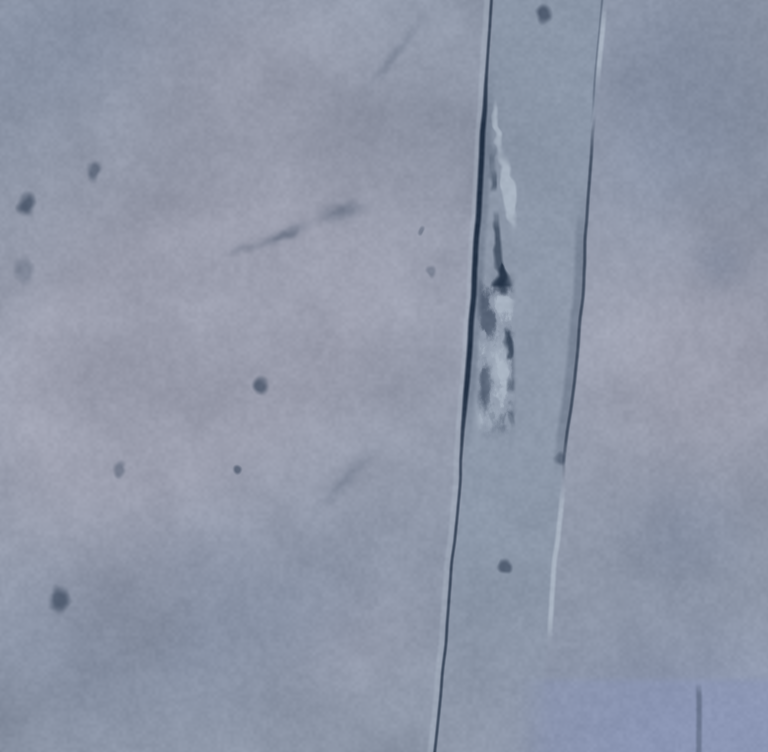
Write a Shadertoy shader that draws this texture.

```glsl
// Weathered blue-grey concrete slab with two long cracks, a chipped seam and scattered pits.

const vec3 COOL = vec3(.525, .57, .64);
const vec3 WARM = vec3(.607, .62, .683);
const vec3 SHADE = vec3(.475, .52, .608);
const vec3 BLUE = vec3(.545, .59, .725);
const vec3 STRIP = vec3(.535, .588, .658);
const vec3 PIT = vec3(.27, .32, .4);
const vec3 DEEP = vec3(.11, .17, .25);
const vec3 CHALK = vec3(.69, .735, .79);
const float MOTTLE = .1;
const float GRAIN = .022;

// Pits: centre x, centre y, radius, darkness
const vec4 PITS[12] = vec4[12](
  vec4(.723, .981, .012, .85), vec4(.125, .773, .013, .6),
  vec4(.035, .727, .015, .8), vec4(.033, .641, .018, .28),
  vec4(.347, .488, .013, .75), vec4(.16, .375, .011, .45),
  vec4(.316, .374, .007, .7), vec4(.078, .203, .017, .8),
  vec4(.672, .247, .01, .8), vec4(.574, .64, .008, .35),
  vec4(.745, .388, .009, .6), vec4(.56, .693, .006, .4));

float hash(vec2 p) {
  vec3 q = fract(p.xyx * .1031);
  q += dot(q, q.yzx + 33.33);
  return fract((q.x + q.y) * q.z);
}

float noise(vec2 p) {
  vec2 i = floor(p), f = fract(p);
  f = f * f * (3. - 2. * f);
  return mix(mix(hash(i), hash(i + vec2(1, 0)), f.x),
             mix(hash(i + vec2(0, 1)), hash(i + vec2(1, 1)), f.x), f.y);
}

float fbm(vec2 p) {
  float sum = 0., amp = .5;
  for (int i = 0; i < 5; i++) {
    sum += amp * noise(p);
    p = mat2(1.6, 1.2, -1.2, 1.6) * p + 7.3;
    amp *= .5;
  }
  return sum;
}

// Soft elliptical spot, turned by an angle
float blob(vec2 p, float x, float y, float rx, float ry, float angle) {
  float c = cos(angle), s = sin(angle);
  vec2 q = mat2(c, -s, s, c) * (p - vec2(x, y)) / vec2(rx, ry);
  return exp(-dot(q, q));
}

float stroke(float d, float width) {
  float aa = .7 / iResolution.y;
  return 1. - smoothstep(width * .4 - aa, width + aa, abs(d));
}

float band(float v, float lo, float hi, float soft) {
  return smoothstep(lo - soft, lo + soft, v) * (1. - smoothstep(hi - soft, hi + soft, v));
}

// Broad tints and cloudy stains
vec3 slab(vec2 p) {
  float warm = .25 + .85 * blob(p, .34, .6, .36, .26, .3)
    + .5 * blob(p, .13, .42, .22, .22, 0.)
    + .8 * blob(p, .95, .52, .2, .2, 0.)
    + .35 * blob(p, .32, .93, .16, .12, 0.)
    + .35 * blob(p, .48, .15, .1, .07, .5);
  float shade = .55 * blob(p, .91, .87, .14, .17, 0.)
    + .45 * blob(p, .91, .28, .09, .08, .3)
    + .45 * blob(p, .23, .16, .3, .13, .2)
    + .35 * blob(p, .06, .93, .24, .1, .4)
    + .45 * blob(p, .96, .65, .03, .03, 0.);
  float cloud = fbm(p * 6.);
  vec3 col = mix(COOL, WARM, min(warm, 1.));
  col = mix(col, SHADE, min(shade * (.3 + 1.4 * cloud), 1.));
  col += MOTTLE * (cloud - .48) + .06 * (fbm(p * 19. + 4.) - .48);
  float corner = smoothstep(.68, .74, p.x) * (1. - smoothstep(.088, .104, p.y));
  float haze = smoothstep(.55, .95, p.x) * (1. - smoothstep(0., .25, p.y));
  return mix(col, BLUE, min(.4 * corner + .45 * haze, .8));
}

void mainImage(out vec4 fragColor, in vec2 fragCoord) {
  vec2 p = fragCoord / iResolution.y;
  float y = p.y, wobble = noise(vec2(y * 28., 2)) - .5;
  float mainD = p.x - (.577 + .076 * y + .009 * sin(3.1416 * y) * (1. - .6 * y) + .003 * wobble);
  float sideD = p.x - (.716 + .088 * y + .004 * band(y, .43, .68, .05) + .004 * wobble);
  vec3 col = slab(p);

  // Smoother strip between the cracks
  float strip = smoothstep(0., .006, mainD) * (1. - smoothstep(-.006, .002, sideD));
  col = mix(col, STRIP + .06 * (fbm(p * 14.) - .5), .65 * strip * smoothstep(0., .3, y));

  // Pits with ragged outlines
  vec2 ragged = p + .006 * (vec2(noise(p * 90.), noise(p * 90. + 31.)) - .5);
  for (int i = 0; i < 12; i++) {
    float d = length((ragged - PITS[i].xy) * vec2(1.1, .9)) / PITS[i].z;
    col = mix(col, PIT, PITS[i].w * (1. - smoothstep(.35, 1.15, d)));
  }

  // Slanted smears and scratches
  float smear = .5 * blob(ragged, .379, .688, .026, .007, .35)
    + .45 * blob(ragged, .455, .718, .026, .011, .25)
    + .22 * blob(ragged, .326, .67, .02, .006, .3)
    + .25 * blob(ragged, .525, .927, .045, .007, .9)
    + .22 * blob(ragged, .459, .362, .045, .009, .85);
  col = mix(col, PIT, smear);

  // Crumbled seam: rubble, slit, flake and wedge
  float rubble = .75 * band(p.x, .637, .682, .006) * band(y, .43, .625, .018) * step(0., mainD);
  float crumbs = fbm(p * vec2(48, 32) + 9.);
  col = mix(col, PIT, rubble * smoothstep(.48, .68, crumbs));
  col = mix(col, CHALK, rubble * (1. - smoothstep(.32, .46, crumbs)));
  col = mix(col, CHALK, .6 * blob(ragged, .662, .515, .013, .035, 0.)
    + .5 * blob(ragged, .653, .448, .018, .016, .4));
  float slitD = ragged.x - .668 - .013 * sin((.62 - y) * 9.);
  float gaps = smoothstep(.25, .6, noise(vec2(y * 45., 5)));
  col = mix(col, DEEP, .6 * gaps * stroke(slitD, .006) * band(y, .43, .79, .03));
  float flake = blob(ragged, .676, .745, .009, .046, .12)
    + .6 * blob(ragged, .66, .835, .006, .04, .1);
  col = mix(col, CHALK, .8 * smoothstep(.25, .6, flake));
  float wedge = stroke(ragged.x - .667, .5 * clamp(.652 - y, 0., .032));
  col = mix(col, DEEP, .75 * wedge * band(y, .619, .65, .003));

  // Main crack with its pale lip
  float open = band(y, .44, .87, .06);
  col = mix(col, CHALK, .35 * stroke(mainD + .006, .005));
  col = mix(col, PIT, .25 * open * stroke(mainD - .005, .01));
  col = mix(col, DEEP, mix(.72, .95, open) * stroke(mainD, mix(.0026, .005, open)));

  // Side crack: dark in the middle, chalky at both ends
  float chalky = band(y, .16, .34, .02) + band(y, .9, .98, .02);
  col = mix(col, PIT, .3 * stroke(sideD + .006, .01) * band(y, .4, .7, .05));
  col = mix(col, DEEP, .65 * stroke(sideD, .0028) * band(y, .39, .82, .04));
  col = mix(col, PIT, .5 * stroke(sideD + .004, .002) * smoothstep(.83, .89, y));
  col = mix(col, CHALK, .75 * chalky * stroke(sideD, .0045));

  // Short crack in the lower right corner
  float shortD = p.x - .927 - .006 * wobble;
  col = mix(col, PIT, .45 * stroke(shortD, .005) * (1. - smoothstep(.075, .095, y)));

  col += GRAIN * (noise(p * 230.) + noise(p * 120.) - 1.);
  fragColor = vec4(clamp(col, 0., 1.), 1);
}
```
